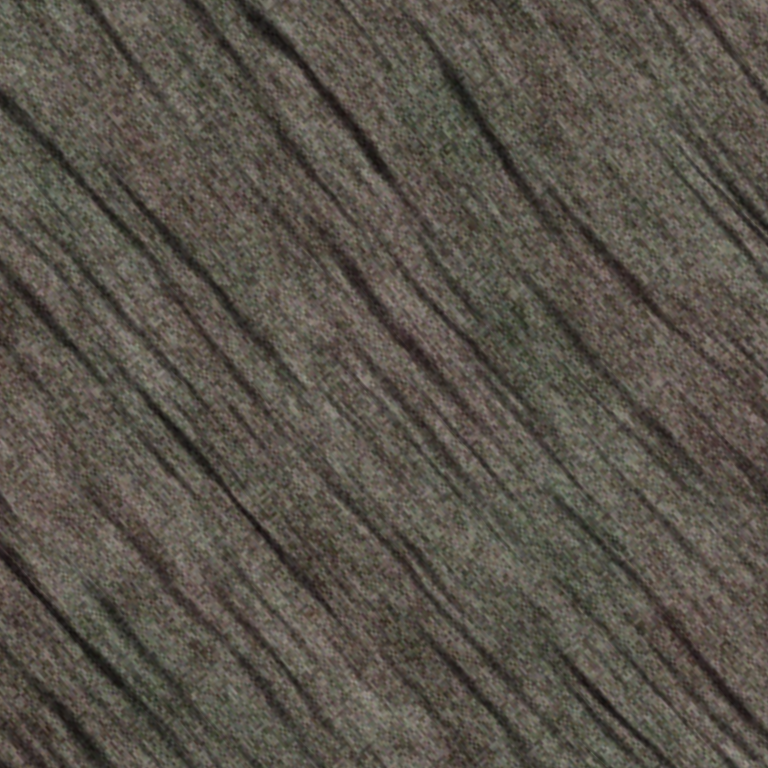
A WebGL 2 fragment shader for this texture:

```glsl
#version 300 es
precision highp float;
// Weathered grey-brown wood with dark diagonal grooves and a fine speckled grain.

#define GRAIN_ANGLE 0.86
#define WOOD_COLOR vec3(0.375, 0.354, 0.315)
#define GROOVE_COLOR vec3(0.125, 0.108, 0.100)
#define WARM_TINT vec3(0.022, -0.008, 0.004)
#define SPECKLE_SCALE 270.0
#define SPECKLE_CONTRAST 0.19
#define CHROMA_CONTRAST 0.055
#define FIBRE_CONTRAST 0.11
#define BLOTCH_CONTRAST 0.07
#define WANDER 0.030

uniform vec2 u_resolution;
out vec4 fragColor;

// Integer hash of a lattice cell, returning 0..1
float hash(vec2 cell, float seed) {
    uvec3 q = uvec3(ivec3(vec3(cell, seed)) + 32768);
    uint h = q.x * 1597334673u ^ q.y * 3812015801u ^ q.z * 2798796415u;
    h = (h ^ (h >> 16)) * 2246822519u;
    h = (h ^ (h >> 13)) * 3266489917u;
    return float((h ^ (h >> 16)) >> 8) / 16777216.0;
}

// Smooth value noise centred on zero
float noise(vec2 p, float seed) {
    vec2 i = floor(p);
    vec2 f = fract(p);
    f = f * f * (3.0 - 2.0 * f);
    float low = mix(hash(i, seed), hash(i + vec2(1, 0), seed), f.x);
    float high = mix(hash(i + vec2(0, 1), seed), hash(i + vec2(1, 1), seed), f.x);
    return mix(low, high, f.y) - 0.5;
}

// Tapered strokes in parallel lanes; g.x runs along the grain, g.y across it
float grooves(vec2 g, float spacing, float span, float halfWidth, float density, float seed) {
    float lane = floor(g.y / spacing);
    float depth = 0.0;
    for (int k = -1; k <= 1; k++) {
        float id = lane + float(k);
        float s = g.x / span + hash(vec2(id, 7.0), seed) * 5.0;
        vec2 cell = vec2(id, floor(s));
        float t = fract(s);

        // Each stroke has its own place, length, tilt and weight
        float center = (id + mix(0.1, 0.9, hash(cell, seed + 1.0))) * spacing;
        center += (hash(cell, seed + 2.0) - 0.5) * (t - 0.5) * spacing * 0.8;
        float reach = mix(0.6, 1.0, hash(cell, seed + 3.0));
        float taper = smoothstep(0.0, 0.25, t) * (1.0 - smoothstep(reach - 0.35, reach, t));
        float present = step(hash(cell, seed + 4.0), density);
        float weight = mix(0.6, 1.0, hash(cell, seed + 5.0));

        // Soft edge, with thickness that swells and thins along the stroke
        float swell = 1.0 + 0.9 * noise(vec2(g.x * 14.0, id), seed + 6.0);
        float w = halfWidth * swell * mix(0.5, 1.0, taper) * mix(0.75, 1.25, weight);
        float line = 1.0 - smoothstep(0.15 * w, 1.25 * w, abs(g.y - center));
        depth = max(depth, line * taper * weight * present);
    }
    return depth;
}

void main() {
    vec2 p = gl_FragCoord.xy / u_resolution.y;
    float c = cos(GRAIN_ANGLE);
    float s = sin(GRAIN_ANGLE);
    vec2 straight = vec2(c * p.x - s * p.y, s * p.x + c * p.y);

    // Gentle bending of the grain
    vec2 g = straight;
    g.y += WANDER * noise(straight * vec2(2.3, 3.0), 11.0);
    g.y += 0.009 * noise(straight * vec2(9.0, 12.0), 12.0);
    g.y += 0.0025 * noise(straight * vec2(32.0, 45.0), 13.0);

    // Grooves from broad and deep to hairline
    float broad = grooves(g, 0.054, 0.72, 0.0080, 0.85, 20.0);
    float medium = grooves(g, 0.040, 0.42, 0.0055, 0.65, 30.0);
    float hair = grooves(g, 0.019, 0.24, 0.0040, 0.60, 40.0);
    float groove = max(broad, max(0.72 * medium, 0.36 * hair));
    groove *= 0.95 + 0.5 * noise(g * vec2(18.0, 90.0), 50.0);

    // Shading of the surface: patches, fibres and speckle
    float blotch = noise(g * vec2(3.0, 8.0), 60.0) + 0.5 * noise(g * vec2(9.0, 22.0), 61.0);
    float fibre = noise(g * vec2(16.0, 75.0), 62.0) + 0.7 * noise(g * vec2(40.0, 170.0), 63.0);
    vec2 q = straight * SPECKLE_SCALE * vec2(0.85, 1.1);
    float speckle = noise(q, 64.0) + 0.4 * noise(q * 0.47, 65.0);
    vec3 chroma = vec3(noise(q * 0.8, 66.0), noise(q * 0.8, 67.0), noise(q * 0.8, 68.0));

    // Compose: reddish and greenish drifts, then grooves, then speckle
    vec3 color = WOOD_COLOR + BLOTCH_CONTRAST * blotch + FIBRE_CONTRAST * fibre;
    float warmth = noise(g * vec2(4.0, 9.0), 70.0) + 0.6 * noise(g * vec2(14.0, 40.0), 71.0);
    color += WARM_TINT * warmth * 1.6;
    color = mix(color, GROOVE_COLOR + WARM_TINT * warmth, clamp(groove, 0.0, 1.0));
    float lit = mix(1.0, 0.4, clamp(groove, 0.0, 1.0));
    color += (SPECKLE_CONTRAST * speckle + CHROMA_CONTRAST * chroma) * lit;
    fragColor = vec4(clamp(color, 0.0, 1.0), 1.0);
}
```
